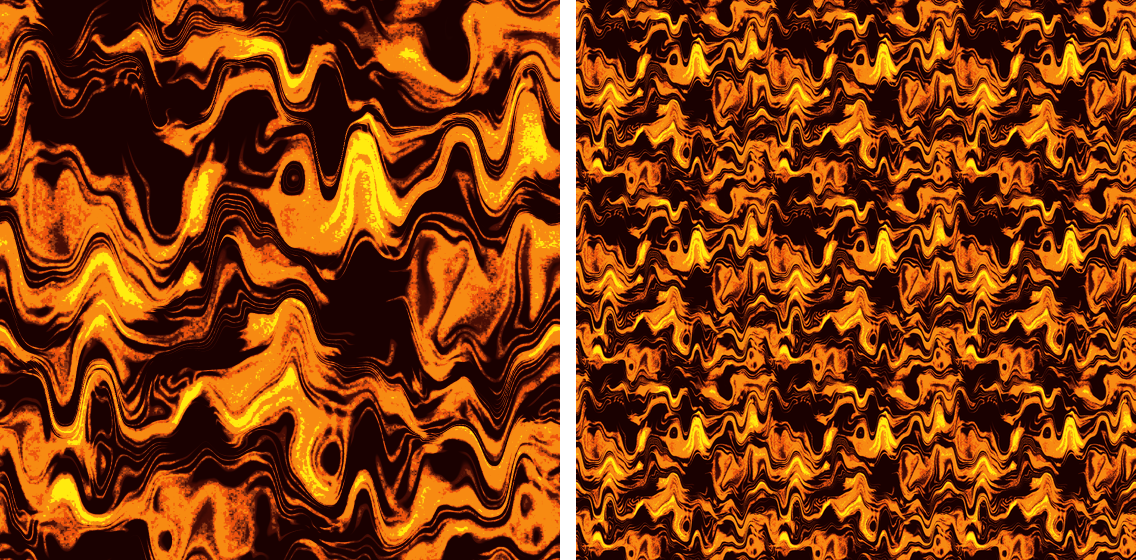
Left, the tile; right, the same tile 3 across and 3 down.
This texture is drawn by a Shadertoy shader. Its source:

```glsl
const float TAU = 6.2832;

// Palette from cold crust to white-hot core
const vec3 CRUST  = vec3(0.10, 0.005, 0.005);
const vec3 EMBER  = vec3(0.28, 0.05, 0.02);
const vec3 BROWN  = vec3(0.57, 0.21, 0.07);
const vec3 RED    = vec3(0.93, 0.32, 0.05);
const vec3 ORANGE = vec3(0.97, 0.54, 0.07);
const vec3 YELLOW = vec3(1.00, 0.92, 0.06);

// Cells per canvas, whole numbers so that everything wraps
const vec2 FOLD_CELLS   = vec2(17.0, 7.0);
const vec2 SWIRL_CELLS  = vec2(10.0, 9.0);
const vec2 RIPPLE_CELLS = vec2(30.0, 20.0);
const vec2 POOL_CELLS   = vec2(9.0, 8.0);
const vec2 STRAND_CELLS = vec2(6.0, 25.0);
const vec2 BEND_CELLS   = vec2(8.0, 14.0);
const vec2 PATCH_CELLS  = vec2(9.0, 12.0);
const vec2 GRAIN_CELLS  = vec2(190.0);

const float FOLD_HEIGHT   = 0.19;
const float SWIRL_SIZE    = 0.10;
const float RIPPLE_HEIGHT = 0.035;
const float POOL_GAIN     = 4.6;
const float STRAND_GAIN   = 6.6;
const float FILAMENTS     = 38.0;
const float FILAMENT_BEND = 6.0;
const float FILAMENT_HEAT = 0.50;
const float STRIATION     = 0.70;
const float GRAIN_GAIN    = 1.10;
const float HEAT_BIAS     = 0.04;
const int SAMPLES = 2;

float hash(vec2 p, float seed) {
    return fract(sin(dot(p, vec2(127.1, 311.7)) + seed * 17.3) * 43758.55);
}

// Cell index wrapped safely at the canvas border
vec2 wrap(vec2 cell, vec2 cells) {
    return floor(mod(cell + 0.5, cells));
}

// Value noise that repeats once per canvas
float noise(vec2 uv, vec2 cells, float seed) {
    vec2 p = uv * cells;
    vec2 i = floor(p);
    vec2 f = p - i;
    f = f * f * f * (f * (f * 6.0 - 15.0) + 10.0);
    vec2 a = wrap(i, cells);
    vec2 b = wrap(i + 1.0, cells);
    return mix(mix(hash(a, seed), hash(vec2(b.x, a.y), seed), f.x),
               mix(hash(vec2(a.x, b.y), seed), hash(b, seed), f.x), f.y);
}

float fbm(vec2 uv, vec2 cells, float seed) {
    float sum = 0.0;
    float weight = 0.55;
    for (int i = 0; i < 3; i++) {
        sum += weight * (noise(uv, cells, seed + float(i)) - 0.5);
        cells *= 2.0;
        weight *= 0.55;
    }
    return sum;
}

// Tall folds, then swirls, then small ripples
vec2 flow(vec2 uv) {
    vec2 q = uv;
    q.y += FOLD_HEIGHT * (noise(uv, FOLD_CELLS, 1.0) - 0.5);
    vec2 swirl = vec2(noise(q, SWIRL_CELLS, 2.0), noise(q, SWIRL_CELLS, 3.0));
    q += SWIRL_SIZE * (swirl - 0.5);
    q.y += RIPPLE_HEIGHT * (noise(q, RIPPLE_CELLS, 4.0) - 0.5);
    return q;
}

float heatAt(vec2 uv) {
    vec2 q = flow(uv);

    // Molten pools cut by stretched strands
    float pools = fbm(mix(uv, q, 0.8), POOL_CELLS, 10.0);
    float strands = fbm(q, STRAND_CELLS, 20.0);
    float heat = HEAT_BIAS + POOL_GAIN * pools + STRAND_GAIN * strands;

    // Filaments follow the flow, fray the pool rims and glow in the crust
    float phase = FILAMENTS * q.y + FILAMENT_BEND * noise(q, BEND_CELLS, 30.0);
    float line = pow(0.5 + 0.5 * cos(TAU * phase), 2.0);
    float patches = smoothstep(0.15, 0.75, noise(q, PATCH_CELLS, 31.0));
    heat += STRIATION * (line - 0.4) * (1.0 - smoothstep(0.6, 1.5, heat));
    heat = max(heat, mix(-0.6, FILAMENT_HEAT, line * patches));

    // Two sizes of grain speckle the molten parts
    float grain = 0.5 * noise(uv, GRAIN_CELLS, 40.0)
                + 0.5 * noise(uv, GRAIN_CELLS * 2.0, 41.0) - 0.5;
    return heat + GRAIN_GAIN * grain * smoothstep(-0.1, 0.6, heat);
}

vec3 glow(float heat) {
    vec3 color = mix(CRUST, EMBER, smoothstep(-0.15, 0.05, heat));
    color = mix(color, BROWN, smoothstep(0.10, 0.28, heat));
    color = mix(color, RED, smoothstep(0.32, 0.46, heat));
    color = mix(color, ORANGE, smoothstep(0.68, 0.90, heat));
    return mix(color, YELLOW, smoothstep(1.80, 2.10, heat));
}

void mainImage(out vec4 fragColor, in vec2 fragCoord) {
    // Average a small grid of samples to smooth the edges
    vec3 color = vec3(0.0);
    for (int y = 0; y < SAMPLES; y++) {
        for (int x = 0; x < SAMPLES; x++) {
            vec2 offset = (vec2(x, y) + 0.5) / float(SAMPLES) - 0.5;
            color += glow(heatAt((fragCoord + offset) / iResolution.xy));
        }
    }
    fragColor = vec4(color / float(SAMPLES * SAMPLES), 1.0);
}
```
